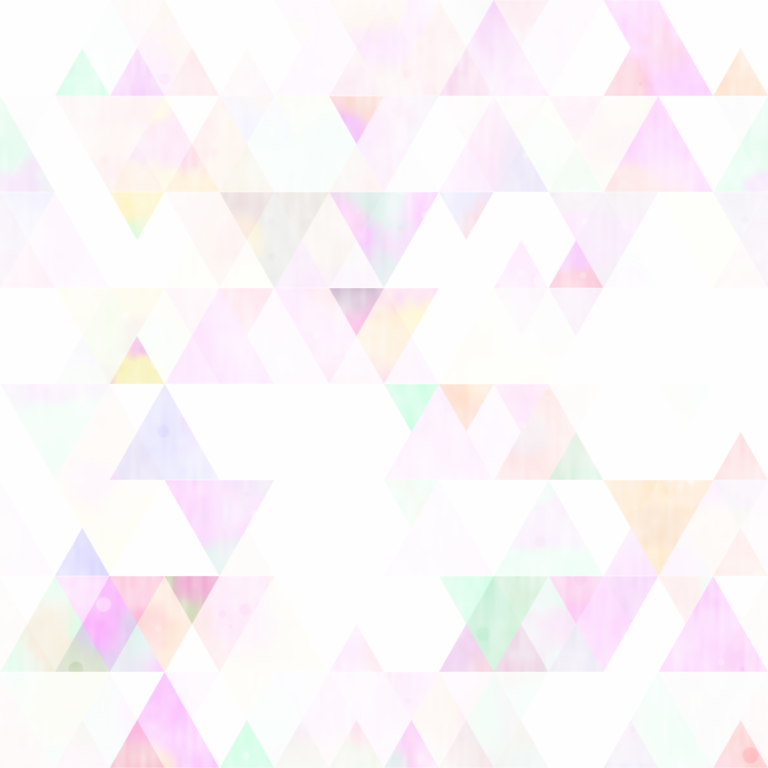
A WebGL 1 fragment shader for this background:

```glsl
precision highp float;
uniform vec2 u_resolution;

const float COLUMNS = 14.0;       // small triangles across
const float BANDS = 8.0;          // bands up, each two small triangles high
const float BIG_CHANCE = 0.40;
const float SMALL_CHANCE = 0.36;
const float BIG_STRENGTH = 0.56;
const float SMALL_STRENGTH = 0.72;
const float FAINTEST = 0.06;
const float STREAKS = 0.36;
const float SPOT_GRID = 26.0;
const float SPOT_CHANCE = 0.25;
const vec3 PAPER = vec3(0.998);
const vec3 LILAC = vec3(0.985, 0.72, 0.995);
const vec3 MINT = vec3(0.78, 1.0, 0.88);
const vec3 CREAM = vec3(1.0, 0.95, 0.74);
const vec3 SALMON = vec3(0.99, 0.72, 0.73);
const vec3 PEACH = vec3(1.0, 0.87, 0.77);
const vec3 PERIWINKLE = vec3(0.84, 0.83, 1.0);
const vec3 ASH = vec3(0.87, 0.87, 0.86);

float hash(vec3 p) {
  p = fract(p * vec3(0.1031, 0.1030, 0.0973));
  p += dot(p, p.yzx + 33.33);
  return fract((p.x + p.y) * p.z);
}

// Value noise that wraps over the canvas, with a whole number of cells.
float noise(vec2 uv, vec2 cells, float seed) {
  vec2 p = uv * cells;
  vec2 i = floor(p);
  vec2 f = p - i;
  f = f * f * (3.0 - 2.0 * f);
  vec2 a = mod(i, cells);
  vec2 b = mod(i + 1.0, cells);
  return mix(mix(hash(vec3(a, seed)), hash(vec3(b.x, a.y, seed)), f.x),
             mix(hash(vec3(a.x, b.y, seed)), hash(vec3(b, seed)), f.x), f.y);
}

vec3 palette(float h) {
  vec3 c = mix(LILAC, MINT, step(0.38, h));
  c = mix(c, CREAM, step(0.55, h));
  c = mix(c, SALMON, step(0.66, h));
  c = mix(c, PEACH, step(0.80, h));
  c = mix(c, PERIWINKLE, step(0.90, h));
  return mix(c, ASH, step(0.96, h));
}

// Multiplies one translucent triangle into the colour below it.
vec3 glaze(vec3 below, float inside, vec3 id, float chance, float strength,
           float wash, float bleed) {
  // Neighbours tend to be present or absent together
  float cluster = noise(id.xy / vec2(COLUMNS, BANDS), vec2(5.0, BANDS), 12.0);
  float present = step(hash(id), chance * mix(0.35, 1.65, cluster));
  float h = hash(id + 41.0);
  float alpha = mix(FAINTEST, strength, h * h * h);
  vec3 tint = mix(palette(hash(id + 17.0)), palette(hash(id + 73.0)), bleed);
  return below * mix(vec3(1.0), tint, clamp(inside * present * alpha * wash, 0.0, 1.0));
}

// Scattered paint drops: x is how much they cover, y their tone.
vec2 drops(vec2 uv) {
  vec2 p = uv * SPOT_GRID;
  vec2 cell = floor(p);
  float radius = mix(0.05, 0.28, pow(hash(vec3(cell, 5.0)), 2.0));
  vec2 room = vec2(0.5 - radius - 0.06);
  vec2 jitter = vec2(hash(vec3(cell, 6.0)), hash(vec3(cell, 7.0))) * 2.0 - 1.0;
  float d = length(p - cell - 0.5 - jitter * room) - radius;
  float cover = 1.0 - smoothstep(-0.05, 0.05, d);
  return vec2(cover * step(hash(vec3(cell, 8.0)), SPOT_CHANCE), hash(vec3(cell, 9.0)));
}

void main() {
  vec2 uv = gl_FragCoord.xy / u_resolution;
  float u = uv.x * COLUMNS;
  float band = floor(uv.y * BANDS);
  float t = fract(uv.y * BANDS) * 2.0;      // 0 at band foot, 2 at band top
  float soft = max(COLUMNS / u_resolution.x, 0.025);
  float rim = 2.0 * BANDS / u_resolution.y;
  float inBand = mix(0.6, 1.0, smoothstep(0.0, rim, min(t, 2.0 - t)));

  // Watercolour: cloudy pigment, vertical streaks, bleeding hues and drops
  float cloud = 0.6 * noise(uv, vec2(9.0), 1.0) + 0.4 * noise(uv, vec2(27.0), 2.0);
  float streak = noise(uv, vec2(150.0, 24.0), 3.0) - 0.5;
  float grain = noise(uv, vec2(75.0), 4.0) - 0.5;
  vec2 drop = drops(uv);
  float wash = 0.40 + 1.2 * cloud + STREAKS * (streak + 0.7 * grain);
  wash *= 1.0 + drop.x * mix(-0.5, 0.6, drop.y);
  float bleed = 0.75 * smoothstep(0.45, 0.80, noise(uv, vec2(16.0), 11.0) + 0.12 * grain);

  vec3 color = PAPER;

  // Big triangles span the band and overlap their neighbours
  for (int i = 0; i < 2; i++) {
    float apex = floor(u) + float(i);
    float column = mod(apex, COLUMNS);
    float away = abs(u - apex);
    float up = smoothstep(-soft, soft, (2.0 - t) * 0.5 - away) * inBand;
    float down = smoothstep(-soft, soft, t * 0.5 - away) * inBand;
    color = glaze(color, up, vec3(column, band, 101.0), BIG_CHANCE, BIG_STRENGTH, wash, bleed);
    color = glaze(color, down, vec3(column, band, 202.0), BIG_CHANCE, BIG_STRENGTH, wash, bleed);
  }

  // Small triangles stand on the foot or hang from the top of the band
  float column = mod(floor(u), COLUMNS);
  float away = abs(fract(u) - 0.5);
  float stand = smoothstep(-soft, soft, (1.0 - t) * 0.5 - away) * inBand;
  float hang = smoothstep(-soft, soft, (t - 1.0) * 0.5 - away) * inBand;
  color = glaze(color, stand, vec3(column, band, 303.0), SMALL_CHANCE, SMALL_STRENGTH, wash, bleed);
  color = glaze(color, hang, vec3(column, band, 404.0), SMALL_CHANCE * 0.7, SMALL_STRENGTH, wash, bleed);

  gl_FragColor = vec4(color, 1.0);
}
```
